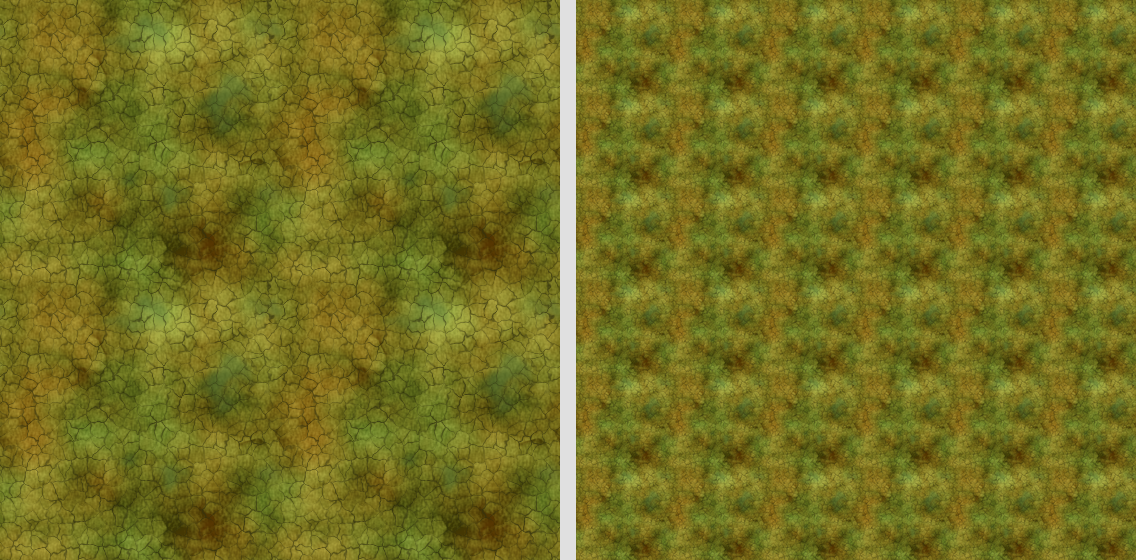
Left, the tile; right, the same tile 3 across and 3 down.
Write a WebGL 2 fragment shader that draws this texture.

```glsl
#version 300 es
precision highp float;
// Seamless mossy, crackled hide: mottled olive, ochre and green, repeated two by two.
uniform vec2 u_resolution;
out vec4 fragColor;

#define REPEATS 2.0        // tiles across and down
#define CELLS 22.0         // crackle cells across one tile
#define CRACK_WIDTH 0.0008 // half width, in canvas units
#define CRACK_DEPTH 0.72
#define WARP 0.22          // wobble of the cracks, in cells
#define PATCH_SCALE 3.0    // broad patches across one tile
#define PATCH_CONTRAST 0.62
#define GRAIN 0.24
#define FOLD_DEPTH 0.50

const vec3 DARK  = vec3(0.30, 0.28, 0.04);
const vec3 OLIVE = vec3(0.46, 0.445, 0.11);
const vec3 LIGHT = vec3(0.60, 0.59, 0.21);
const vec3 CRACK = vec3(0.19, 0.19, 0.06);
const vec3 RUST  = vec3(0.43, 0.25, 0.03);
const vec3 TEAL  = vec3(0.29, 0.41, 0.19);
const vec3 OCHRE_SHIFT = vec3(0.070, -0.038, -0.030);

vec2 hash2(vec2 p) {
    vec3 q = fract(p.xyx * vec3(0.1031, 0.1030, 0.0973));
    q += dot(q, q.yzx + 33.33);
    return fract((q.xx + q.yz) * q.zy);
}

// Gradient at a lattice corner, wrapped to the period
float corner(vec2 cell, vec2 f, vec2 period, float seed) {
    return dot(hash2(mod(cell, period) + seed) * 2.0 - 1.0, f);
}

// Wrapping gradient noise, roughly -1 to 1; p spans one tile
float noise(vec2 p, vec2 period, float seed) {
    p *= period;
    vec2 i = floor(p), f = p - i;
    vec2 u = f * f * f * (f * (f * 6.0 - 15.0) + 10.0);
    vec2 e = vec2(1.0, 0.0);
    float low = mix(corner(i, f, period, seed),
                    corner(i + e.xy, f - e.xy, period, seed), u.x);
    float high = mix(corner(i + e.yx, f - e.yx, period, seed),
                     corner(i + e.xx, f - e.xx, period, seed), u.x);
    return 1.6 * mix(low, high, u.y);
}

float fbm(vec2 p, float period, int octaves, float seed) {
    float sum = 0.0, amplitude = 1.0;
    for (int i = 0; i < octaves; i++) {
        sum += amplitude * noise(p, vec2(period), seed);
        period *= 2.0;
        amplitude *= 0.55;
        seed += 17.0;
    }
    return sum;
}

// Wrapping Voronoi: x = distance to border, yz = offset from centre, w = cell value
vec4 crackle(vec2 x) {
    vec2 base = floor(x), nearest = vec2(0.0), id = vec2(0.0);
    float best = 9.0;
    for (int j = -1; j <= 1; j++)
    for (int i = -1; i <= 1; i++) {
        vec2 c = base + vec2(i, j);
        vec2 r = c + hash2(mod(c, CELLS) + 211.0) - x;
        if (dot(r, r) < best) { best = dot(r, r); nearest = r; id = c; }
    }
    float border = 9.0;
    for (int j = -2; j <= 2; j++)
    for (int i = -2; i <= 2; i++) {
        vec2 c = id + vec2(i, j);
        vec2 r = c + hash2(mod(c, CELLS) + 211.0) - x;
        vec2 across = r - nearest;
        if (dot(across, across) > 0.0001)
            border = min(border, dot(0.5 * (r + nearest), normalize(across)));
    }
    return vec4(border, -nearest, hash2(mod(id, CELLS) + 307.0).x);
}

void main() {
    vec2 p = fract(gl_FragCoord.xy / u_resolution * REPEATS);

    // Crackle cells with wobbling borders
    vec2 wobble = vec2(fbm(p, 30.0, 2, 5.0), fbm(p, 30.0, 2, 61.0));
    vec4 cell = crackle(p * CELLS + WARP * wobble);
    float cellsPerCanvas = REPEATS * CELLS;
    float pixel = cellsPerCanvas / min(u_resolution.x, u_resolution.y);
    float width = CRACK_WIDTH * cellsPerCanvas;
    float crack = 1.0 - smoothstep(width - 0.6 * pixel, width + 0.8 * pixel, cell.x);
    float strength = clamp(0.55 + 0.7 * noise(p, vec2(13.0), 83.0), 0.08, 1.0);
    float groove = exp(-cell.x * 9.0) * strength;

    // Folds: sharp on one side, fading on the other, present only here and there
    float f = fbm(p, PATCH_SCALE, 4, 127.0);
    float fold = f > 0.0 ? exp(-f * 6.0) : smoothstep(-0.10, 0.0, f);
    fold *= smoothstep(0.0, 0.5, noise(p, vec2(4.0), 149.0));

    // Light and dark: patches, lumps, domed cells and fibrous grain
    float tone = 0.60 + PATCH_CONTRAST * fbm(p, PATCH_SCALE, 5, 23.0);
    tone += 0.16 * fbm(p, 14.0, 2, 101.0);
    tone += 0.12 * dot(cell.yz, vec2(-0.4, 0.9)) + 0.10 * (cell.w - 0.5);
    tone += GRAIN * (noise(p, vec2(110.0, 64.0), 41.0) + 0.6 * noise(p, vec2(128.0), 71.0));
    tone -= FOLD_DEPTH * fold + 0.20 * groove;
    tone = clamp(tone, -0.2, 1.25);
    vec3 color = tone < 0.5 ? mix(DARK, OLIVE, 2.0 * tone) : mix(OLIVE, LIGHT, 2.0 * tone - 1.0);

    // Hue: ochre against green, with rust in the folds and rare teal stains
    float warmth = fbm(p, PATCH_SCALE, 4, 179.0);
    color += OCHRE_SHIFT * clamp(warmth, -1.0, 1.0);
    color = mix(color, RUST, 0.40 * fold * smoothstep(-0.2, 0.5, warmth));
    float stain = smoothstep(0.30, 0.95, fbm(p, 4.0, 3, 233.0));
    color = mix(color, TEAL, 0.55 * stain * smoothstep(0.3, -0.3, warmth));

    color = mix(color, CRACK, CRACK_DEPTH * crack * strength);
    fragColor = vec4(clamp(color, 0.0, 1.0), 1.0);
}
```
